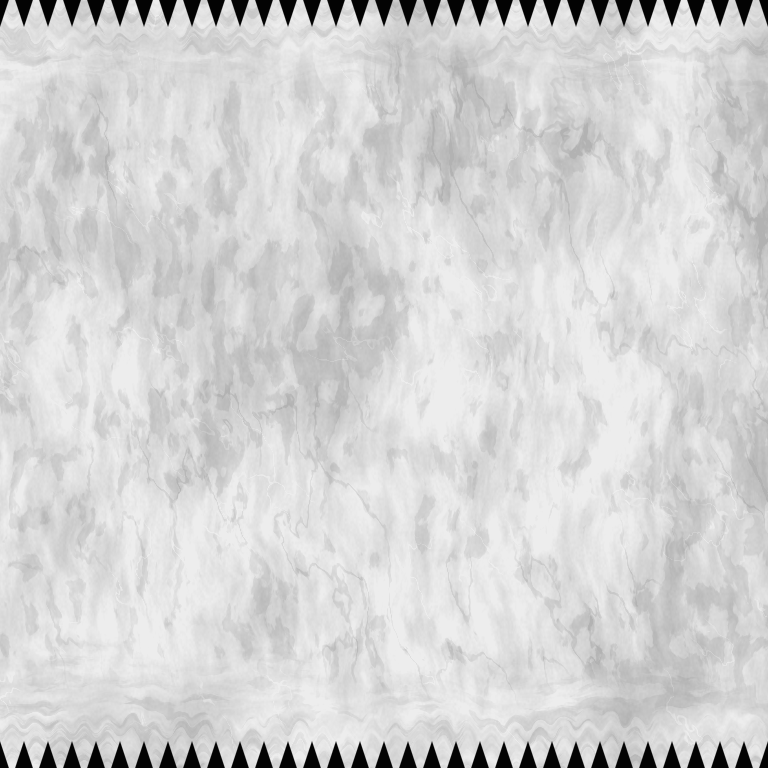
A WebGL 2 fragment shader for this texture:

```glsl
#version 300 es
precision highp float;

uniform vec2 u_resolution;
out vec4 fragColor;

float hash(vec2 p) {
    return fract(sin(dot(p, vec2(127.1, 311.7))) * 43758.5453);
}

float noise(vec2 p) {
    vec2 cell = floor(p);
    vec2 f = fract(p);
    f = f * f * (3.0 - 2.0 * f);
    return mix(mix(hash(cell), hash(cell + vec2(1, 0)), f.x),
               mix(hash(cell + vec2(0, 1)), hash(cell + vec2(1, 1)), f.x), f.y);
}

float fbm(vec2 p) {
    float sum = 0.0;
    float amplitude = 0.5;
    for (int i = 0; i < 5; i++) {
        sum += amplitude * noise(p);
        p = mat2(1.6, 1.2, -1.2, 1.6) * p + 17.3;
        amplitude *= 0.5;
    }
    return sum / 0.97;
}

// Thin lines along the middle level of the noise
float veins(vec2 p, float width) {
    return 1.0 - smoothstep(width * 0.3, width, abs(fbm(p) - 0.5));
}

void main() {
    vec2 uv = gl_FragCoord.xy / u_resolution;
    float edge = min(uv.y, 1.0 - uv.y);
    float side = step(0.5, uv.y) * 9.0;

    // Irregular bending of the vertical grain
    vec2 bend = vec2(fbm(uv * 9.0 + 3.0), fbm(uv * 9.0 + 41.0)) - 0.5;
    vec2 p = uv + bend * vec2(0.05, 0.07);

    // Body: soft clouds, drawn-out streaks and sharp flakes
    float cloud = fbm(p * vec2(9.0, 6.0) + 5.0);
    float streak = fbm(p * vec2(75.0, 22.0) + 60.0);
    float flake = smoothstep(0.53, 0.62, fbm(p * vec2(58.0, 27.0) + 23.0) + 0.5 * (0.5 - cloud));

    // Rim: layers running sideways, rippled close to the teeth
    float ripple = 0.007 * cos(uv.x * 32.0 * 6.28319) * (1.0 - smoothstep(0.05, 0.085, edge));
    vec2 q = vec2(uv.x, edge + ripple) + bend * vec2(0.05, 0.06);
    float rim = 1.0 - smoothstep(0.04, 0.15, edge + bend.x * 0.15);
    float layer = fbm(q * vec2(16.0, 85.0) + side);
    streak = mix(streak, layer, rim);
    flake = mix(flake, smoothstep(0.52, 0.64, fbm(q * vec2(24.0, 90.0) + 31.0 + side)), rim);

    // Cracks gathered in patches, and a few pale scratches
    float patches = smoothstep(0.47, 0.62, fbm(uv * vec2(7.0, 5.0) + 80.0));
    float crack = veins(vec2(p.x * 24.0 + p.y * 5.0, p.y * 10.0) + 12.0, 0.03) * patches * (1.0 - rim);
    float scratch = veins(vec2(p.x * 17.0 + p.y * 9.0, p.y * 13.0) + 50.0, 0.012)
                  * smoothstep(0.54, 0.66, fbm(uv * 11.0 + 30.0));

    float grain = noise(uv * vec2(420.0, 300.0)) - 0.5;
    float tone = 0.862 + 0.24 * (cloud - 0.5) + 0.17 * (streak - 0.5) + 0.025 * grain
               - 0.06 * flake - 0.065 * crack + 0.045 * scratch;
    tone = clamp(tone, 0.7, 0.93);

    // Black teeth along the top and bottom
    float fromTip = 1.0 - abs(fract(uv.x * 32.0) * 2.0 - 1.0);
    float soft = 50.0 / u_resolution.x;
    float tooth = smoothstep(-soft, soft, 0.74 * (1.0 - edge / 0.035) - fromTip);
    fragColor = vec4(vec3(mix(tone, 0.01, tooth)), 1.0);
}
```
